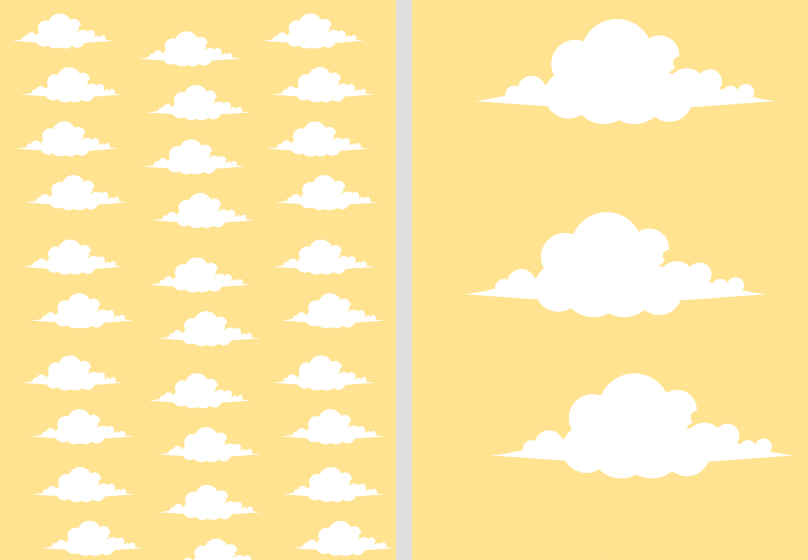
Left: the whole. Right: its middle third, enlarged.
This pattern is drawn by a Shadertoy shader. Its source:

```glsl
float circle(vec2 p, float x, float y, float r) {
    return length(p - vec2(x, y)) - r;
}

// Thin wedge running to a point at both ends
float wisp(vec2 p) {
    float taper = max(0.0, 1.0 - abs(p.x) / 69.0);
    float band = max(p.y - 20.0 * pow(taper, 1.3), -p.y - 5.0 * taper);
    return max(band, abs(p.x) - 69.0);
}

// Signed distance to one cloud, centred on the line between its tips
float cloud(vec2 p) {
    float d = wisp(p);

    // Crown: dome with a lobe on each side
    d = min(d, circle(p, -4.0, 21.0, 16.5));
    d = min(d, circle(p, -23.0, 17.0, 11.0));
    d = min(d, circle(p, 15.5, 21.0, 9.0));

    // Curl under the right lobe
    d = max(d, -circle(p, 24.5, 17.5, 2.8));

    // Belly
    d = min(d, circle(p, -26.0, 3.0, 11.0));
    d = min(d, circle(p, -10.0, 4.0, 14.5));
    d = min(d, circle(p, 4.0, 4.0, 14.5));
    d = min(d, circle(p, 20.0, 1.0, 10.5));

    // Small puffs along the tails
    d = min(d, circle(p, -51.0, 3.0, 4.0));
    d = min(d, circle(p, -43.0, 5.0, 6.5));
    d = min(d, circle(p, 28.0, 6.0, 9.0));
    d = min(d, circle(p, 38.5, 9.0, 5.5));
    d = min(d, circle(p, 48.0, 3.0, 4.0));
    return min(d, circle(p, 55.0, 4.0, 3.8));
}

void mainImage(out vec4 fragColor, in vec2 fragCoord) {
    // The canvas is 768 units tall, measured down from the top left
    float unit = 768.0 / iResolution.y;
    vec2 p = vec2(fragCoord.x, iResolution.y - fragCoord.y) * unit;

    // Uneven starts of the five pairs of rows
    vec2 pairStart[5] = vec2[5](vec2(86, 56), vec2(92, 204), vec2(100, 366),
                                vec2(100, 525), vec2(114, 678));

    float d = 1000.0;
    for (int column = 0; column < 3; column++) {
        // The middle column hangs lower
        vec2 shift = vec2(172.0 * float(column), 0.0);
        if (column == 1) shift += vec2(2.0, 24.5);

        for (int row = 0; row < 10; row++) {
            vec2 centre = pairStart[row / 2] + shift + vec2(12.7, 73.7) * float(row % 2);
            vec2 q = (p - centre) * vec2(1.0, -1.0);
            if (abs(q.x) < 75.0 && abs(q.y) < 45.0) d = min(d, cloud(q));
        }
    }

    float cover = 1.0 - smoothstep(-0.7 * unit, 0.7 * unit, d);
    fragColor = vec4(mix(vec3(1.0, 0.89, 0.57), vec3(1.0), cover), 1.0);
}
```
